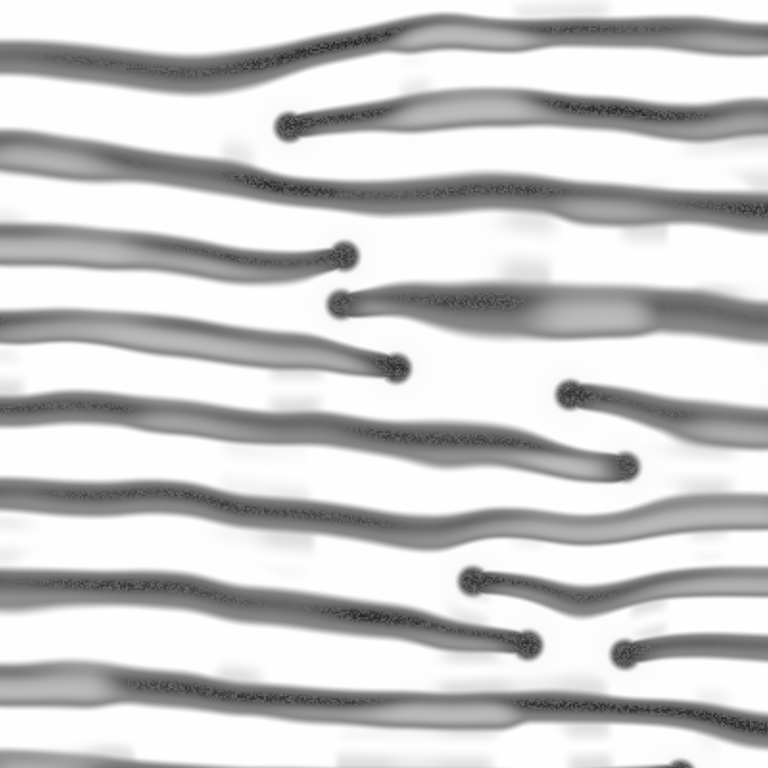
This pattern is drawn by a Shadertoy shader. Its source:

```glsl
// Soft grey labyrinth strands running sideways, with loose rounded ends
const int ENDS = 10;
vec2 strandEnd[ENDS];

float hash(vec2 p) {
    p = fract(p * vec2(0.1031, 0.1137));
    p += dot(p, p.yx + 33.33);
    return fract((p.x + p.y) * p.x * 17.0);
}

float noise(vec2 p) {
    vec2 i = floor(p), f = fract(p);
    f = f * f * f * (f * (f * 6.0 - 15.0) + 10.0);
    return mix(mix(hash(i), hash(i + vec2(1, 0)), f.x),
               mix(hash(i + vec2(0, 1)), hash(i + vec2(1, 1)), f.x), f.y);
}

// +1 where a strand starts and runs right, -1 where it stops coming from the left
float side(int i) { return i % 2 == 0 ? -1.0 : 1.0; }

// Strand count from the bottom; whole numbers are strand centres
float strandPhase(vec2 p, int skip) {
    float bend = 0.05 * noise(p * vec2(3.0, 2.5) + 7.0) + 0.016 * noise(p * vec2(9.0, 6.0) + 31.0);
    float dip = (p.y - 0.42) / 0.25;
    bend += 0.05 * smoothstep(0.1, 0.9, p.x) * exp(-dip * dip);
    float phase = 8.9 * (p.y + bend);
    for (int i = 0; i < ENDS; i++) {
        if (i == skip) continue;
        vec2 d = p - strandEnd[i];
        phase += atan(d.y, side(i) * d.x + 1e-5) / 6.28318;
    }
    return phase;
}

void placeEnds() {
    for (int i = 0; i < ENDS; i++) {
        float pair = float(i / 2);
        float x = 0.85 - 0.1 * pair + 0.13 * sin(4.0 * pair) - 0.05 * side(i);
        strandEnd[i] = vec2(x, 0.03 + 0.085 * float(i));
    }
    // Slide each end onto the nearest strand centre
    for (int k = 0; k < 2 * ENDS; k++) {
        int i = k % ENDS;
        float phase = strandPhase(strandEnd[i], i);
        strandEnd[i].y -= (phase - round(phase)) / 8.9;
    }
}

float band(float t, float centre, float width) {
    t = (t - centre) / width;
    return exp(-t * t);
}

void mainImage(out vec4 fragColor, in vec2 fragCoord) {
    vec2 p = fragCoord / iResolution.y;
    placeEnds();
    float phase = strandPhase(p, -1);
    float q = phase - round(phase);

    // Rounded caps and dark tips at the loose ends
    float cap = 0.0, tip = 0.0;
    for (int i = 0; i < ENDS; i++) {
        vec2 d = p - strandEnd[i] - vec2(0.014 * side(i), 0.0);
        cap = max(cap, smoothstep(0.025, 0.013, length(d)));
        tip = max(tip, exp(-dot(d, d) / 0.0009));
    }

    // Strand body, swelling mostly on its lower side
    float wide = smoothstep(0.5, 0.85, noise(p * vec2(5.5, 9.0) + 3.7));
    float halfWidth = 0.19 + wide * (q < 0.0 ? 0.10 : 0.03) + 0.05 * tip;
    float t = q / halfWidth;
    float ink = max(smoothstep(halfWidth + 0.05, halfWidth - 0.06, abs(q)), cap);

    // Dark upper streak, pale belly in the swellings
    float streak = noise(p * vec2(8.0, 14.0) + 50.0);
    float tone = mix(0.53, 0.74, wide);
    tone -= band(t, 0.15 + 0.4 * wide, 0.5) * (0.10 + 0.22 * streak);
    tone -= 0.2 * wide * band(t, -0.85, 0.25);
    tone = mix(tone, 0.27, 0.85 * tip);

    // Fine grain in the darkest parts
    float grain = noise(p * 400.0) - 0.5;
    tone += 0.22 * grain * smoothstep(0.44, 0.28, tone);

    // Faint smudges on the light ground
    float smudge = smoothstep(0.72, 0.95, noise(p * vec2(13.0, 10.0) + 80.0));
    float ground = 0.995 - 0.12 * smudge * smoothstep(0.5, 0.25, abs(q)) - 0.03 * tip;

    fragColor = vec4(vec3(mix(ground, tone, ink)), 1.0);
}
```
